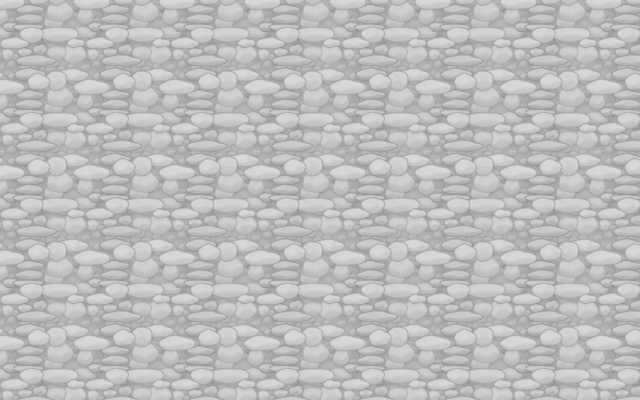
Write a WebGL 2 fragment shader that draws this texture.

```glsl
#version 300 es
precision highp float;
// A seamless dry stone wall in pale greys: 7.5 square tiles across the canvas.
// Each tile layers hashed pebbles, back stones, a stack of flat slabs and smooth
// front cobbles, all drawn as wobbly ellipses lit from above.
uniform vec2 u_resolution;
out vec4 fragColor;

const int COUNT = 8;

// Stones as centre x, y and radii, in hundredths of a tile, y pointing down.
const vec4 BACK[COUNT] = vec4[COUNT](
    vec4(13, 70, 12, 8), vec4(50, 62, 10, 11), vec4(20, 57, 16, 13), vec4(37, 7, 14, 12),
    vec4(59, 7, 7, 7), vec4(10, 16, 10, 7), vec4(16, 6, 12, 9), vec4(47, 82, 17, 7));
const vec4 SLABS[COUNT] = vec4[COUNT](
    vec4(62, 75, 9, 6), vec4(83, 76, 18, 5), vec4(85, 55, 17, 6), vec4(85, 66, 17, 6.3),
    vec4(79, 5, 9, 6), vec4(97, 2, 9, 7), vec4(85, 31, 19, 7.5), vec4(92, 15, 24, 7));
const vec4 FRONT[COUNT] = vec4[COUNT](
    vec4(35, 32, 19, 8), vec4(18, 84, 25, 9.2), vec4(87, 84.6, 14, 10), vec4(39, 94, 11, 5.5),
    vec4(66.4, 94.4, 17, 7), vec4(16, 38, 13, 12), vec4(95, 39.7, 13.5, 10), vec4(57.3, 46.2, 22, 9.3));

float hash(vec2 p) {
    vec3 q = fract(vec3(p.xyx) * 0.1031);
    q += dot(q, q.yzx + 33.33);
    return fract((q.x + q.y) * q.z);
}

// Value noise that wraps after the given number of cells per tile.
float noise(vec2 p, float cells) {
    p *= cells / 100.0;
    vec2 i = floor(p), f = smoothstep(0.0, 1.0, fract(p));
    vec2 a = mod(i, cells), b = mod(i + 1.0, cells);
    return mix(mix(hash(a), hash(vec2(b.x, a.y)), f.x),
               mix(hash(vec2(a.x, b.y)), hash(b), f.x), f.y);
}

// Paints one stone over the shade below it; tones hold edge, underside and top.
float paintStone(float shade, vec2 p, vec4 stone, vec3 tones, float pixel) {
    vec2 q = mod(p - stone.xy + 50.0, 100.0) - 50.0;
    vec2 v = q / stone.zw;
    float seed = hash(stone.xy);
    float angle = atan(v.y, v.x + 0.0001);
    float radius = length(v);
    float slope = max(length(v / stone.zw), 0.001);
    float d = radius * (radius - 1.0) / slope;
    d += 0.5 * sin(angle * 3.0 + seed * 6.3) + 0.3 * sin(angle * 5.0 + seed * 20.0);

    // Contact shadow, mostly below the stone
    float shadow = exp(-max(d, 0.0) * 0.6) * (0.6 + 0.4 * clamp(v.y, -1.0, 1.0));
    shade -= 0.055 * shadow;

    // Broad highlight with a wavy lower border, then a soft dark rim
    float border = v.y + 0.3 * v.x * (seed - 0.2) + 0.14 * sin(v.x * 4.0 + seed * 9.0);
    float light = 1.0 - smoothstep(-0.1, 0.45, border);
    float body = mix(tones.y, tones.z, 0.25 + 0.75 * light) - 0.025 * smoothstep(0.4, 1.0, v.y);
    body += 0.02 * (seed - 0.5);
    body = mix(tones.x, body, smoothstep(0.0, 2.4, -d));
    return mix(shade, body, smoothstep(0.5, -0.5, d / pixel));
}

// Small hashed pebbles that fill the gaps between the large stones.
float paintPebbles(float shade, vec2 p, float pixel) {
    const float cells = 7.0;
    float size = 100.0 / cells;
    vec2 home = floor(p / size);
    for (int y = -1; y <= 1; y++) {
        for (int x = -1; x <= 1; x++) {
            vec2 cell = mod(home + vec2(x, y), cells);
            float r = hash(cell + 17.0);
            vec2 centre = (cell + 0.25 + 0.5 * vec2(r, hash(cell + 41.0))) * size;
            vec4 pebble = vec4(centre, 5.0 + 3.0 * r, 3.5 + 2.0 * hash(cell + 5.0));
            shade = paintStone(shade, p, pebble, vec3(0.67, 0.69, 0.75), pixel);
        }
    }
    return shade;
}

void main() {
    // Position in hundredths of a tile, measured from the top of the canvas
    vec2 uv = vec2(gl_FragCoord.x, u_resolution.y - gl_FragCoord.y) / u_resolution.x;
    vec2 p = mod((uv * 7.5 - vec2(2.5, 1.5625)) * 100.0, 100.0);
    float pixel = 750.0 / u_resolution.x;

    // Mortar and pebbles
    float shade = 0.67 + 0.07 * noise(p, 9.0);
    shade = paintPebbles(shade, p, pixel);

    // Stone layers from back to front
    for (int i = 0; i < COUNT; i++)
        shade = paintStone(shade, p, BACK[i], vec3(0.69, 0.73, 0.81), pixel);
    for (int i = 0; i < COUNT; i++)
        shade = paintStone(shade, p, SLABS[i], vec3(0.61, 0.68, 0.79), pixel);
    for (int i = 0; i < COUNT; i++)
        shade = paintStone(shade, p, FRONT[i], vec3(0.66, 0.76, 0.835), pixel);

    // Mottled wear
    shade += 0.025 * (noise(p, 14.0) - 0.5) + 0.012 * (noise(p, 40.0) - 0.5);
    fragColor = vec4(vec3(shade), 1.0);
}
```
